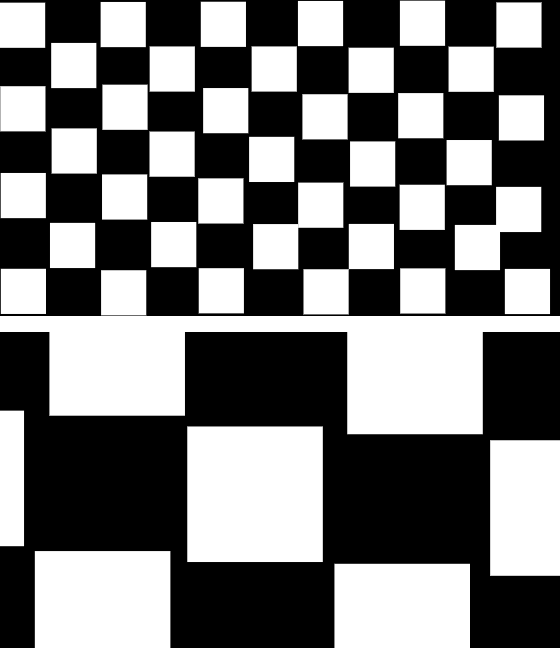
Top: the whole. Bottom: its middle third, enlarged.
Give the GLSL for this pattern, as a Shadertoy shader.

```glsl
const vec2 GRID = vec2(11.0, 7.0);
const vec2 PITCH = vec2(0.1581, 0.1412);
const vec2 FIRST_CENTER = vec2(0.0745, 0.0760);
const float HALF_SIDE = 0.0715;
const float PI = 3.14159265;
const vec3 BLACK = vec3(0.0);
const vec3 WHITE = vec3(1.0);

float hash(vec2 p) {
    return fract(sin(dot(p, vec2(127.1, 311.7))) * 43758.5453);
}

// Signed noise in -1..1 for each axis of a cell
vec2 signedHash(vec2 cell) {
    return 2.0 * vec2(hash(cell), hash(cell + 37.0)) - 1.0;
}

float boxDistance(vec2 p, float halfSide) {
    vec2 d = abs(p) - halfSide;
    return length(max(d, 0.0)) + min(max(d.x, d.y), 0.0);
}

// Middle rows sag towards the right; the top and bottom rows stay level
vec2 cellCenter(vec2 cell) {
    vec2 t = cell / (GRID - 1.0);
    float bulge = pow(sin(PI * t.y), 2.0);
    vec2 wobble = vec2(mix(0.003, 0.016, t.x), mix(0.004, 0.010, bulge));
    vec2 sag = vec2(0.0, 0.025 * (2.0 * t.x - 1.0) * bulge);
    return FIRST_CENTER + cell * PITCH + sag + wobble * signedHash(cell);
}

bool holdsSquare(vec2 cell) {
    bool inside = all(greaterThanEqual(cell, vec2(0.0))) && all(lessThan(cell, GRID));
    return inside && mod(cell.x + cell.y, 2.0) < 0.5;
}

// Coverage by the shifted squares of the surrounding cells
float squaresMask(vec2 p, float pixel) {
    vec2 home = floor((p - FIRST_CENTER) / PITCH + 0.5);
    float mask = 0.0;
    for (int j = -1; j <= 1; j++) {
        for (int i = -1; i <= 1; i++) {
            vec2 cell = home + vec2(i, j);
            if (!holdsSquare(cell)) continue;
            float d = boxDistance(p - cellCenter(cell), HALF_SIDE);
            mask = max(mask, clamp(0.5 - d / pixel, 0.0, 1.0));
        }
    }
    return mask;
}

void mainImage(out vec4 fragColor, in vec2 fragCoord) {
    // Canvas heights, measured down from the top left
    vec2 p = vec2(fragCoord.x, iResolution.y - fragCoord.y) / iResolution.y;
    float mask = squaresMask(p, 1.0 / iResolution.y);
    fragColor = vec4(mix(BLACK, WHITE, mask), 1.0);
}
```
